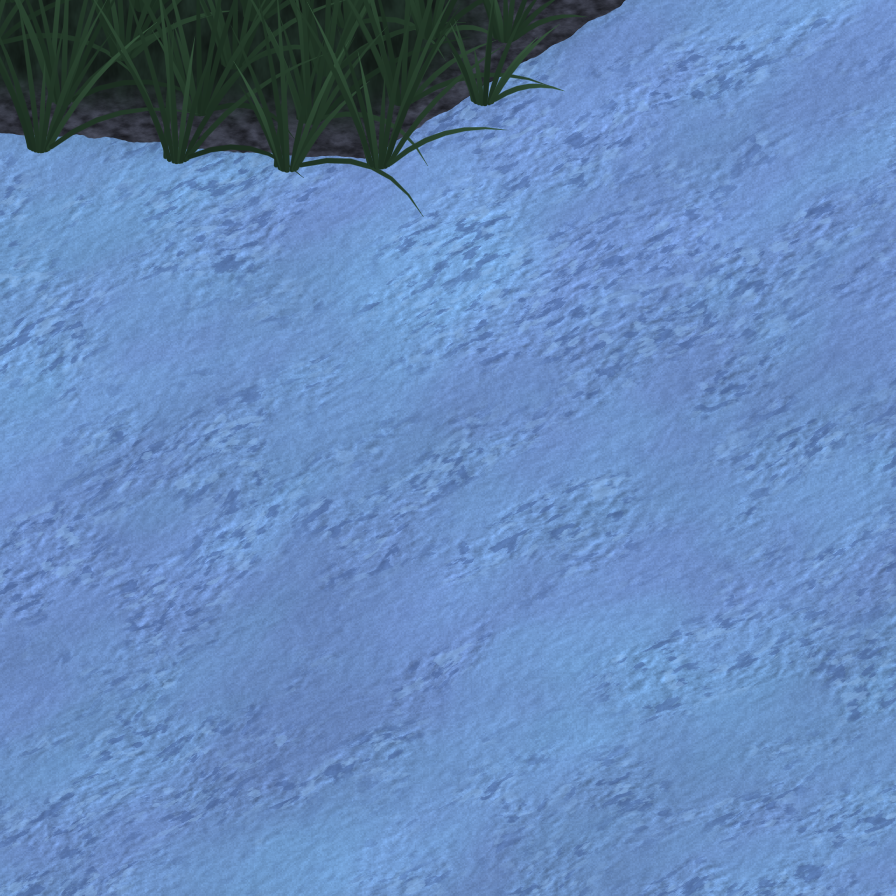
Reproduce this texture procedurally as a WebGL 2 fragment shader.

```glsl
#version 300 es
precision highp float;
// Pale blue sandy ground, streaked along a diagonal, with grass at the top left.
// Sand is rotated, stretched fbm with relief shading and clustered dark grit;
// grass is rows of clumps whose blades are tapered quadratic curves.

#define STREAK_ANGLE 0.47
#define STREAK_SCALE vec2(5.0, 13.0)
#define GRIT_SCALE vec2(85.0, 165.0)
#define RELIEF 0.36
#define ROWS 4
#define CLUMPS 5
#define BLADES 11
#define SEGMENTS 6
#define BLADE_WIDTH 0.0056

uniform vec2 u_resolution;
out vec4 outColor;

const vec3 SAND = vec3(0.432, 0.583, 0.793);
const vec3 SAND_VIOLET = vec3(0.425, 0.550, 0.775);
const vec3 SAND_CYAN = vec3(0.435, 0.615, 0.815);
const vec3 GRIT_DARK = vec3(0.270, 0.375, 0.585);
const vec3 FLAKE = vec3(0.560, 0.720, 0.910);
const vec3 SOIL = vec3(0.185, 0.195, 0.235);
const vec3 UNDERGROWTH = vec3(0.095, 0.140, 0.120);
const vec3 GRASS_DARK = vec3(0.095, 0.160, 0.115);
const vec3 GRASS_LIGHT = vec3(0.230, 0.360, 0.260);

float hash(vec2 p) {
  vec3 q = fract(vec3(p.xyx) * 0.1031);
  q += dot(q, q.yzx + 33.33);
  return fract((q.x + q.y) * q.z);
}

float noise(vec2 p) {
  vec2 i = floor(p), f = fract(p);
  f = f * f * (3.0 - 2.0 * f);
  return mix(mix(hash(i), hash(i + vec2(1, 0)), f.x),
             mix(hash(i + vec2(0, 1)), hash(i + vec2(1, 1)), f.x), f.y);
}

float fbm(vec2 p) {
  float sum = 0.0, amp = 0.5;
  for (int i = 0; i < 4; i++) {
    sum += amp * noise(p);
    p = mat2(1.6, 1.2, -1.2, 1.6) * p + 17.3;
    amp *= 0.5;
  }
  return sum / 0.9375;
}

// Height of the soil's lower border at x.
float soilEdge(float x) {
  return max(0.853 - 0.078 * x, 0.835 + 0.61 * (x - 0.43));
}

vec3 sandColor(vec2 uv) {
  float c = cos(STREAK_ANGLE), s = sin(STREAK_ANGLE);
  vec2 p = mat2(c, -s, s, c) * uv + 5.0;
  p += 0.03 * (vec2(fbm(uv * 6.0), fbm(uv * 6.0 + 50.0)) - 0.5);

  // Broad tints and streaks
  float tint = fbm(p * vec2(4.0, 8.0) + 31.0);
  float streak = fbm(p * STREAK_SCALE);
  vec3 col = mix(SAND, SAND_VIOLET, smoothstep(0.48, 0.72, tint));
  col = mix(col, SAND_CYAN, 0.7 * smoothstep(0.52, 0.28, tint));
  col *= 1.0 + 0.20 * (streak - 0.5) + 0.06 * (uv.y - 0.45);

  // Raised grain, rougher inside patches
  vec2 g = p * GRIT_SCALE;
  float rough = smoothstep(0.36, 0.66, fbm(p * vec2(9.0, 20.0) + 73.0));
  float slope = fbm(g) - fbm(g + vec2(0.3, -0.5));
  col *= 1.0 + RELIEF * (0.45 + 0.8 * rough) * slope;
  col *= 1.0 + 0.07 * (hash(floor(uv * 512.0)) - 0.5);

  // Dark pits and pale flakes
  float pits = smoothstep(0.56, 0.70, fbm(p * vec2(58.0, 150.0) + 9.0));
  col = mix(col, GRIT_DARK, 0.55 * pits * (0.15 + 0.85 * rough));
  float flakes = smoothstep(0.60, 0.72, fbm(p * vec2(55.0, 125.0) + 140.0));
  return mix(col, FLAKE, 0.45 * flakes * (0.1 + 0.9 * rough));
}

// x: distance to the curved blade less its tapering width, y: place along it.
vec2 blade(vec2 uv, vec2 base, float lean, float len) {
  vec2 bend = base + 0.55 * len * vec2(sin(lean), cos(lean));
  vec2 tip = bend + 0.55 * len * vec2(sin(2.0 * lean), cos(2.0 * lean));
  vec2 a = base, best = vec2(1.0, 0.0);
  for (int k = 1; k <= SEGMENTS; k++) {
    float t = float(k) / float(SEGMENTS);
    vec2 b = mix(mix(base, bend, t), mix(bend, tip, t), t), d = b - a;
    float h = clamp(dot(uv - a, d) / dot(d, d), 0.0, 1.0);
    float along = (float(k) - 1.0 + h) / float(SEGMENTS);
    float dist = length(uv - a - d * h) - BLADE_WIDTH * (1.0 - along) * (0.45 + along);
    if (dist < best.x) best = vec2(dist, along);
    a = b;
  }
  return best;
}

vec3 addGrass(vec3 col, vec2 uv, float px) {
  for (int row = ROWS - 1; row >= 0; row--)
  for (int i = 0; i < CLUMPS; i++) {
    float r = float(row), n = float(i);
    float x = 0.045 + 0.13 * n + 0.025 * sin(1.2 * n) + 0.055 * mod(r, 2.0) - 0.03 * r;
    vec2 base = vec2(x, soilEdge(x) - 0.018 + 0.055 * r);
    for (int j = 0; j < BLADES; j++) {
      vec2 id = vec2(n * 19.0 + float(j), r * 7.0 + 3.0);
      float spread = (float(j) + hash(id)) / float(BLADES) * 2.0 - 1.0;
      float lean = 0.6 * spread + 0.75 * pow(spread, 5.0);
      float len = mix(0.09, 0.20, hash(id + 41.0)) * (i == CLUMPS - 1 ? 0.6 : 1.0);
      vec2 b = blade(uv, base + vec2(0.014 * spread, 0.006 * spread * spread), lean, len);
      float light = (0.15 + 0.85 * hash(id + 87.0)) * (0.35 + 0.65 * b.y) * (1.0 - 0.15 * r);
      col = mix(col, mix(GRASS_DARK, GRASS_LIGHT, light), smoothstep(px, -px, b.x));
    }
  }
  return col;
}

void main() {
  vec2 uv = gl_FragCoord.xy / u_resolution;
  float px = 0.8 / u_resolution.y;
  vec3 col = sandColor(uv);

  // Soil and the shade beneath the grass
  float depth = uv.y - soilEdge(uv.x) + 0.012 * (fbm(uv * 38.0) - 0.5);
  vec3 soil = SOIL * (0.35 + 1.3 * fbm(uv * vec2(85.0, 150.0)));
  float shade = smoothstep(0.015, 0.08, depth) * smoothstep(0.62, 0.45, uv.x);
  soil = mix(soil, UNDERGROWTH * (0.5 + fbm(uv * vec2(90.0, 40.0))), shade);
  col *= 1.0 - 0.08 * smoothstep(-0.03, 0.0, depth);
  col = mix(col, soil, smoothstep(-px, px, depth));

  if (uv.y > 0.72 && uv.x < 0.85) col = addGrass(col, uv, px);
  outColor = vec4(col, 1.0);
}
```
